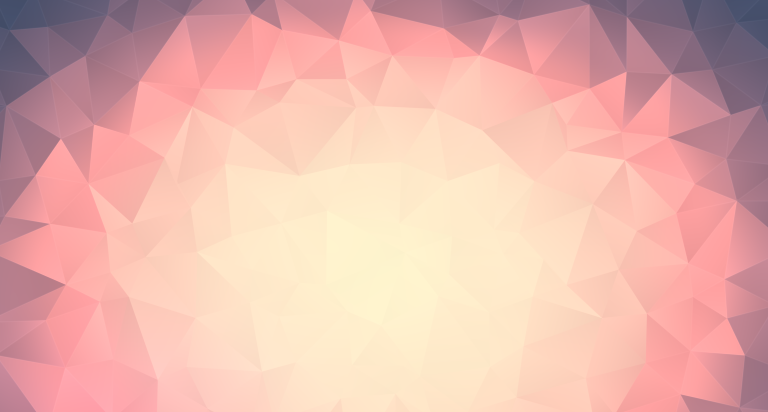
This background is drawn by a WebGL 1 fragment shader. Its source:

```glsl
precision highp float;
// Low-poly sunset glow: cream centre through peach and pink to dusky blue corners.
uniform vec2 u_resolution;

float hash(vec2 p) {
  vec3 q = fract(vec3(p.xyx) * vec3(0.1031, 0.1030, 0.0973));
  q += dot(q, q.yzx + 33.33);
  return fract((q.x + q.y) * q.z);
}

// Jittered mesh vertex, in cell units
vec2 vertex(vec2 id) {
  vec2 jitter = vec2(hash(id + 41.0), hash(id + 87.0)) - 0.5;
  return id + 0.78 * jitter;
}

// Elliptical distance from the glow; 1 is the outer edge of the pink ring
float glowRadius(vec2 p, float aspect) {
  vec2 d = p - vec2(0.497 * aspect, 0.354);
  d /= vec2(0.456 * aspect, d.y > 0.0 ? 0.605 : 0.80);
  vec2 notch = (p - vec2(0.65 * aspect, 0.98)) / vec2(0.13, 0.09);
  return length(d) + 0.09 * exp(-dot(notch, notch));
}

vec3 ramp(float r) {
  vec3 c = mix(vec3(1.0, 0.965, 0.81), vec3(1.0, 0.915, 0.79), smoothstep(0.0, 0.38, r));
  c = mix(c, vec3(1.0, 0.79, 0.72), smoothstep(0.36, 0.73, r));
  c = mix(c, vec3(1.0, 0.63, 0.63), smoothstep(0.70, 0.92, r));
  c = mix(c, vec3(0.76, 0.52, 0.57), smoothstep(0.96, 1.07, r));
  c = mix(c, vec3(0.55, 0.42, 0.50), smoothstep(1.06, 1.22, r));
  return mix(c, vec3(0.27, 0.31, 0.42), smoothstep(1.17, 1.50, r));
}

float cross2(vec2 a, vec2 b) { return a.x * b.y - a.y * b.x; }

// Signed distance to the line through a and b, positive on its left
float side(vec2 p, vec2 a, vec2 b) {
  return cross2(b - a, p - a) / max(length(b - a), 0.001);
}

// Positive inside the triangle, for either winding
float inside(vec2 p, vec2 a, vec2 b, vec2 c) {
  float winding = sign(cross2(b - a, c - a));
  return min(min(winding * side(p, a, b), winding * side(p, b, c)), winding * side(p, c, a));
}

// Facet colour: mostly flat, with a slight sheen across it
vec3 facet(vec2 g, vec2 a, vec2 b, vec2 c, float cell, float aspect) {
  vec2 mid = (a + b + c) / 3.0;
  float seed = hash(floor(mid * 37.0));
  float r = mix(glowRadius(mid * cell, aspect), glowRadius(g * cell, aspect), 0.4);
  float contrast = mix(0.012, 0.065, smoothstep(0.35, 1.05, r));
  float angle = 6.2832 * hash(floor(mid * 53.0) + 9.0);
  float sheen = dot(g - mid, vec2(cos(angle), sin(angle)));
  vec3 color = ramp(r + contrast * (seed - 0.5) * 1.5);
  return color * (1.0 + contrast * ((0.5 - seed) * 0.9 + sheen));
}

void main() {
  float aspect = u_resolution.x / u_resolution.y;
  vec2 p = gl_FragCoord.xy / u_resolution.y;
  float cell = 0.118;
  vec2 g = p / cell;
  float soft = 0.7 / (u_resolution.y * cell);
  vec4 sum = vec4(ramp(glowRadius(p, aspect)), 1.0) * 0.001;
  float seam = 0.0;

  // Nearby quads, each split along its shorter diagonal
  for (int j = -1; j <= 1; j++) {
    for (int i = -1; i <= 1; i++) {
      vec2 id = floor(g) + vec2(float(i), float(j));
      vec2 a = vertex(id);
      vec2 b = vertex(id + vec2(1.0, 0.0));
      vec2 c = vertex(id + vec2(1.0, 1.0));
      vec2 d = vertex(id + vec2(0.0, 1.0));
      if (distance(a, c) > distance(b, d)) {
        vec2 first = a;
        a = b; b = c; c = d; d = first;
      }
      float d1 = inside(g, a, b, c);
      float d2 = inside(g, a, c, d);
      float w1 = smoothstep(-soft, soft, d1);
      float w2 = smoothstep(-soft, soft, d2);
      sum += w1 * vec4(facet(g, a, b, c, cell, aspect), 1.0);
      sum += w2 * vec4(facet(g, a, c, d, cell, aspect), 1.0);
      seam = max(seam, 1.0 - smoothstep(0.0, 0.025, min(abs(d1), abs(d2))));
    }
  }
  vec3 color = sum.rgb / sum.a;

  // Rosy tint at the lower left, then faint light seams on the rim
  vec2 rose = (p - vec2(0.18 * aspect, 0.0)) / vec2(0.36, 0.22);
  color = mix(color, color * vec3(1.0, 0.96, 1.03), exp(-dot(rose, rose)));
  color += 0.02 * seam * smoothstep(0.7, 1.1, glowRadius(p, aspect));
  gl_FragColor = vec4(clamp(color, 0.0, 1.0), 1.0);
}
```
